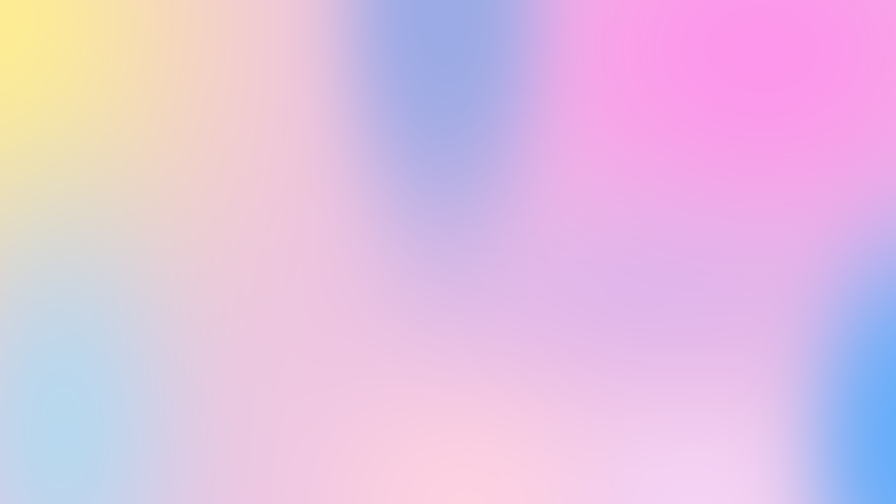
Write a WebGL 1 fragment shader that draws this background.

```glsl
precision highp float;
// Soft pastel mesh gradient: blurred pools of colour blended over a pink base.

#define BASE_PINK   vec3(0.93, 0.77, 0.89)
#define PEACH       vec3(1.00, 0.83, 0.88)
#define LILAC       vec3(0.96, 0.83, 0.96)
#define MAGENTA     vec3(0.99, 0.59, 0.92)
#define LAVENDER    vec3(0.84, 0.70, 0.93)
#define YELLOW      vec3(1.00, 0.93, 0.57)
#define PALE_BLUE   vec3(0.71, 0.85, 0.94)
#define PERIWINKLE  vec3(0.61, 0.67, 0.90)
#define SKY_BLUE    vec3(0.40, 0.68, 0.98)
#define SOFT        1.0  // plain Gaussian falloff
#define FULL        1.5  // flatter core with a steeper rim

uniform vec2 u_resolution;

// Elliptical glow: 1 at its centre, 1/e at its radius.
float glow(vec2 uv, vec2 center, vec2 radius, float falloff) {
  vec2 d = (uv - center) / radius;
  return exp(-pow(dot(d, d) + 1e-6, falloff));
}

void main() {
  // Canvas fractions, so every pool stretches with the canvas.
  vec2 uv = gl_FragCoord.xy / u_resolution;
  vec3 color = BASE_PINK;

  // Pale light along the bottom edge
  color = mix(color, PEACH, 0.9 * glow(uv, vec2(0.53, 0.0), vec2(0.18, 0.30), SOFT));
  color = mix(color, LILAC, glow(uv, vec2(0.78, 0.0), vec2(0.14, 0.25), SOFT));

  // Magenta upper right, cooling to lavender below
  color = mix(color, MAGENTA, glow(uv, vec2(0.85, 0.90), vec2(0.30, 0.42), SOFT));
  color = mix(color, LAVENDER, 0.6 * glow(uv, vec2(0.72, 0.42), vec2(0.25, 0.20), SOFT));

  // Yellow and pale blue down the left side
  color = mix(color, YELLOW, glow(uv, vec2(-0.02, 0.95), vec2(0.25, 0.55), SOFT));
  color = mix(color, PALE_BLUE, 0.95 * glow(uv, vec2(0.07, 0.15), vec2(0.13, 0.42), SOFT));

  // Blue column at the top and blue pool at the right edge
  color = mix(color, PERIWINKLE, glow(uv, vec2(0.495, 1.0), vec2(0.115, 0.47), FULL));
  color = mix(color, SKY_BLUE, glow(uv, vec2(1.03, 0.12), vec2(0.125, 0.40), FULL));

  gl_FragColor = vec4(color, 1.0);
}
```
